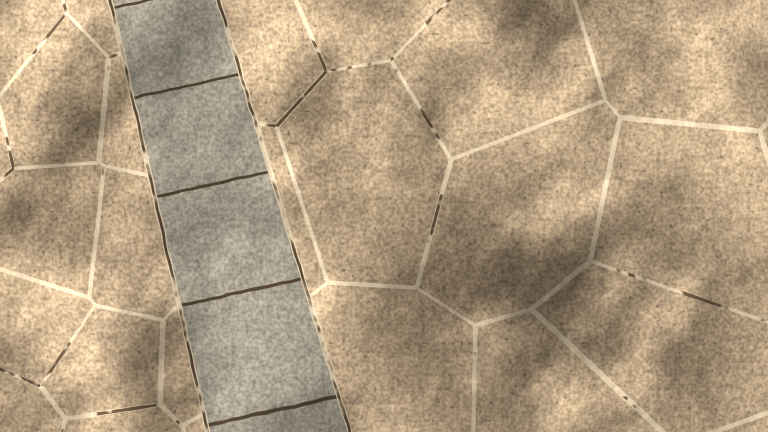
This texture is drawn by a WebGL 2 fragment shader. Its source:

```glsl
#version 300 es
precision highp float;

uniform vec2 u_resolution;
out vec4 fragColor;

vec2 hash22(vec2 p) {
  vec3 q = fract(vec3(p.xyx) * vec3(0.1031, 0.103, 0.0973));
  q += dot(q, q.yzx + 33.33);
  return fract((q.xx + q.yz) * q.zy);
}

float cornerRamp(vec2 cell, vec2 offset) {
  float angle = 6.2832 * hash22(cell).x;
  return dot(vec2(cos(angle), sin(angle)), offset);
}

float gradientNoise(vec2 p) {
  vec2 i = floor(p), f = fract(p), e = vec2(1, 0);
  vec2 u = f * f * f * (f * (f * 6.0 - 15.0) + 10.0);
  return mix(mix(cornerRamp(i, f), cornerRamp(i + e, f - e), u.x),
             mix(cornerRamp(i + e.yx, f - e.yx), cornerRamp(i + 1.0, f - 1.0), u.x), u.y);
}

float fbm(vec2 p) {
  float sum = 0.0, amplitude = 1.0;
  for (int i = 0; i < 4; i++) {
    sum += amplitude * gradientNoise(p);
    p = mat2(1.6, 1.2, -1.2, 1.6) * p + 7.3;
    amplitude *= 0.5;
  }
  return sum;
}

vec2 slabCentre(vec2 cell) {
  return cell + 0.5 + 0.78 * (hash22(cell + 40.0) - 0.5);
}

// x: distance to the nearest joint, y: random per joint, z: random per slab
vec3 crazyPaving(vec2 p) {
  vec2 base = floor(p), home = base, toHome = vec2(9);
  for (int y = -1; y <= 1; y++)
    for (int x = -1; x <= 1; x++) {
      vec2 cell = base + vec2(x, y);
      vec2 d = slabCentre(cell) - p;
      if (dot(d, d) < dot(toHome, toHome)) { toHome = d; home = cell; }
    }
  float nearest = 9.0, jointSeed = 0.0;
  for (int y = -2; y <= 2; y++)
    for (int x = -2; x <= 2; x++) {
      vec2 cell = home + vec2(x, y);
      if (x == 0 && y == 0) continue;
      vec2 d = slabCentre(cell) - p;
      float edge = dot(0.5 * (d + toHome), normalize(d - toHome));
      if (edge < nearest) { nearest = edge; jointSeed = hash22(home + cell + 90.0).x; }
    }
  return vec3(nearest, jointSeed, hash22(home + 17.0).y);
}

float stroke(float distance, float halfWidth, float pixel) {
  return 1.0 - smoothstep(halfWidth - 0.7 * pixel, halfWidth + 0.7 * pixel, abs(distance));
}

void main() {
  vec2 p = gl_FragCoord.xy / u_resolution.y;
  float pixel = 1.0 / u_resolution.y;
  float wobble = 0.003 * gradientNoise(p * 30.0);
  float decay = gradientNoise(p * 9.0 + 5.0) + 0.5 * gradientNoise(p * 45.0);

  // Slanted band of grey slabs, widening towards the bottom
  float leftEdge = 0.481 - 0.226 * p.y;
  float fromLeft = (p.x - leftEdge) * 0.975 + wobble;
  float fromRight = (p.x - 0.81 + 0.305 * p.y) * 0.957 + wobble;
  float inBand = smoothstep(-pixel, pixel, min(fromLeft, -fromRight));

  // Sunlight dappled by foliage, with one broad shadow
  vec2 slanted = vec2(dot(p, vec2(0.8, -0.6)) * 4.6, dot(p, vec2(0.6, 0.8)) * 3.0);
  float dapple = fbm(slanted + 2.7);
  float shadow = smoothstep(-0.1, 0.1,
    0.33 - length((p - vec2(1.28, 0.27)) * vec2(0.75, 1.0)) + 0.35 * dapple);
  float light = clamp(0.75 + 0.45 * dapple - 0.19 * shadow, 0.4, 0.93);

  // Mineral grain
  float grain = 0.24 * gradientNoise(p * 125.0) + 0.16 * gradientNoise(p * 62.0 + 31.0)
              + 0.1 * gradientNoise(p * 22.0);
  float pits = smoothstep(0.3, 0.55, gradientNoise(p * 95.0 + 60.0));

  // Irregular tan slabs, smaller on the left of the band
  float scale = fromLeft < 0.0 ? 3.9 : 2.5;
  vec3 slab = crazyPaving(p * scale + (fromLeft < 0.0 ? vec2(3.3, 8.6) : vec2(21.4, 5.2)));
  float stain = dapple * 0.06 + 0.07 * (slab.z - 0.5);
  vec3 stone = vec3(1.0, 0.87, 0.705) * (1.0 + grain - 0.2 * pits + stain);

  // Pale mortar, worn dark along some joints
  vec3 mortar = vec3(1.24, 1.13, 0.95) * (1.0 + 0.3 * grain);
  vec3 dirt = vec3(0.56, 0.46, 0.35);
  float worn = smoothstep(0.1, 0.3, decay + 0.9 * (slab.y - 0.72));
  float joint = slab.x / scale + wobble * 0.4;
  stone = mix(stone, mortar, stroke(joint, mix(0.0035, 0.0065, fract(slab.y * 7.0)), pixel));
  stone = mix(stone, dirt, worn * stroke(joint - 0.001, 0.0026, pixel));

  // Grey slabs with dark cross joints
  float along = p.y - 0.21 * (p.x - leftEdge) + wobble;
  float row = log((3.063 - along) / 2.29) / log(1.1);
  float crossJoint = abs(row - round(row)) * 0.25;
  vec3 grey = vec3(0.85, 0.81, 0.725) * (1.0 + 0.9 * grain - 0.1 * pits);
  grey *= 1.0 + 0.08 * (hash22(vec2(floor(row), 3.0)).x - 0.5);
  grey = mix(grey, dirt * 0.75, stroke(crossJoint, 0.0035, pixel));

  // Seams on both sides of the band
  vec3 color = mix(stone, grey, inBand);
  float side = min(abs(fromLeft), abs(fromRight));
  color = mix(color, mortar * 0.93, stroke(side, 0.006, pixel));
  color = mix(color, dirt * 0.8, smoothstep(-0.25, 0.15, decay) * stroke(side, 0.003, pixel));

  float bandLight = mix(light, 0.68, 0.35);
  fragColor = vec4(clamp(color * mix(light, bandLight, inBand), 0.0, 1.0), 1.0);
}
```
